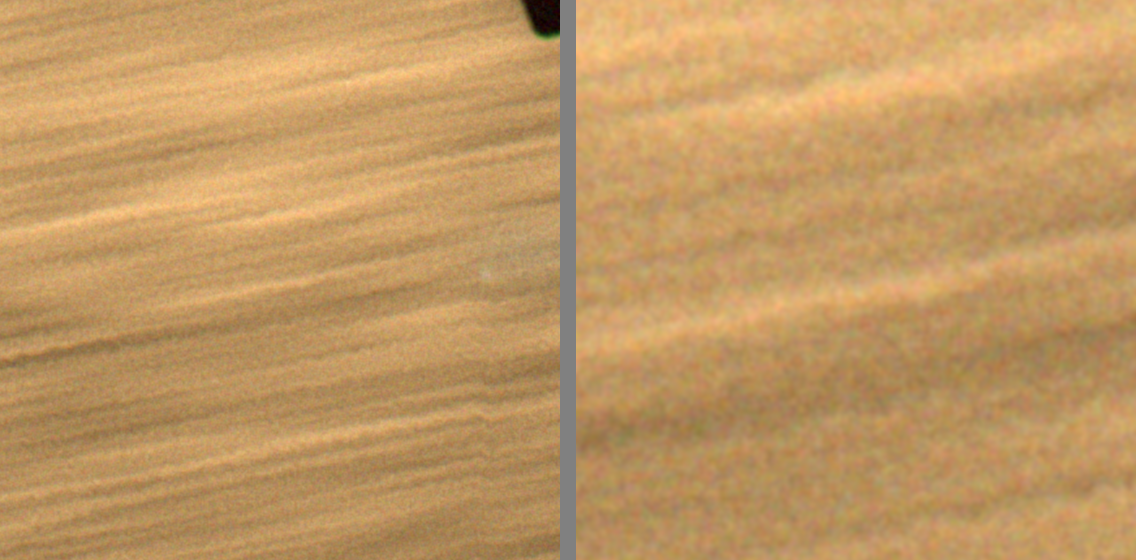
Left: the whole. Right: its middle third, enlarged.
Write a three.js fragment shader that draws this texture.

```glsl
// Draws a golden mown field seen from above, with soft slanted streaks, blotchy colour grain and a dark corner.
varying vec2 vUv;

vec2 hashGradient(vec2 cell) {
  vec3 q = fract(vec3(cell.xyx) * vec3(0.1031, 0.1030, 0.0973));
  q += dot(q, q.yzx + 33.33);
  float angle = 6.2832 * fract((q.x + q.y) * q.z);
  return vec2(cos(angle), sin(angle));
}

// Gradient noise, roughly -0.7 to 0.7
float gradientNoise(vec2 p) {
  vec2 i = floor(p);
  vec2 f = p - i;
  vec2 w = f * f * f * (f * (f * 6.0 - 15.0) + 10.0);
  float a = dot(hashGradient(i), f);
  float b = dot(hashGradient(i + vec2(1.0, 0.0)), f - vec2(1.0, 0.0));
  float c = dot(hashGradient(i + vec2(0.0, 1.0)), f - vec2(0.0, 1.0));
  float d = dot(hashGradient(i + vec2(1.0, 1.0)), f - vec2(1.0, 1.0));
  return mix(mix(a, b, w.x), mix(c, d, w.x), w.y);
}

float softSpot(vec2 p, vec2 centre, vec2 radius) {
  vec2 q = (p - centre) / radius;
  return exp(-dot(q, q));
}

// Streak brightness: 0 is a dark furrow, 1 is bright straw
float fieldTone(vec2 p) {
  float across = p.y - 0.19 * p.x + 0.004 * gradientNoise(p * 3.0 + 7.0);

  // Ragged streak edges
  across += 0.007 * gradientNoise(p * vec2(38.0, 55.0) + 23.0);

  // Streaks slip a little past the seam at the right
  float seam = smoothstep(0.85, 0.88, p.x) * (1.0 - smoothstep(0.47, 0.54, p.y));
  across += 0.012 * seam;

  float streaks = 0.0;
  float frequency = 14.0;
  float strength = 0.44;
  for (int i = 0; i < 4; i++) {
    float layer = float(i);
    vec2 q = vec2(p.x * (0.9 + 0.8 * layer) + 17.0 * layer, across * frequency + 9.3);
    streaks += strength * gradientNoise(q);
    frequency *= 1.65;
    strength *= 0.88;
  }

  // Bright upper half, darker lower half, and a glow in the middle
  float light = mix(0.28, 0.59, smoothstep(0.38, 0.56, across));
  light += 0.36 * softSpot(p, vec2(0.54, 0.63), vec2(0.28, 0.06));
  light += 0.20 * softSpot(p, vec2(0.30, 0.83), vec2(0.30, 0.07));
  light += 0.22 * softSpot(p, vec2(0.78, 0.45), vec2(0.14, 0.06));
  light -= 0.16 * softSpot(p, vec2(0.10, 0.42), vec2(0.3, 0.1));
  light -= 0.14 * softSpot(p, vec2(0.98, 0.80), vec2(0.16, 0.14));
  light += 0.12 * gradientNoise(p * 4.0 + 3.0);

  // Long straight furrows with pale upper rims
  float reach = 1.0 - smoothstep(0.70, 0.86, p.x);
  float furrow = exp(-pow((across - 0.346) / 0.010, 2.0));
  float rim = exp(-pow((across - 0.366) / 0.010, 2.0));
  float lowFurrow = exp(-pow((across - 0.132) / 0.012, 2.0));
  float lowRim = exp(-pow((across - 0.106) / 0.009, 2.0));
  return light + streaks + reach * (0.18 * rim - 0.26 * furrow) + 0.20 * lowRim - 0.13 * lowFurrow;
}

// Signed distance to the rounded dark shape at the upper right
float cornerDistance(vec2 p) {
  float left = 0.931 + 0.38 * (1.0 - p.y) - p.x;
  float bottom = 0.928 + 0.25 * (p.x - 0.963) - p.y;
  vec2 q = vec2(left, bottom) + 0.025;
  return length(max(q, 0.0)) + min(max(q.x, q.y), 0.0) - 0.025;
}

// Blotchy grain: coarse, middle and fine flecks
float grain(vec2 p, float seed) {
  vec2 q = mat2(0.8, 0.6, -0.6, 0.8) * p;
  return 0.6 * gradientNoise(p * 62.0 + seed)
       + gradientNoise(q * 118.0 + seed + 29.0)
       + 0.75 * gradientNoise(p * 215.0 + seed + 41.0);
}

void main() {
  vec2 p = vUv;

  // Slight colour fringing between the channels
  vec2 fringe = vec2(0.0, 0.002);
  vec3 tone = vec3(fieldTone(p + fringe), fieldTone(p), fieldTone(p - fringe));
  vec3 furrowColor = vec3(0.620, 0.485, 0.305);
  vec3 strawColor = vec3(0.930, 0.735, 0.490);
  vec3 color = mix(furrowColor, strawColor, clamp(tone, -0.15, 1.15));

  // Greyish worn patch and pale fleck near the seam
  float wear = softSpot(p, vec2(0.94, 0.55), vec2(0.10, 0.06));
  color = mix(color, vec3(0.69, 0.61, 0.46), 0.5 * wear);
  float fleck = softSpot(p, vec2(0.87, 0.512), vec2(0.012, 0.014));
  color = mix(color, vec3(0.80, 0.74, 0.60), 0.5 * fleck);

  // Grain in brightness and in colour
  vec3 speckle = vec3(grain(p, 11.0), grain(p, 83.0), grain(p, 157.0));
  color += vec3(0.060, 0.055, 0.065) * speckle + 0.03 * grain(p, 211.0);

  // Dark corner with a soft shade and a faint green fringe
  color *= 1.0 - 0.16 * exp(-max(cornerDistance(p), 0.0) / 0.025);
  vec3 edge = vec3(cornerDistance(p + vec2(-0.001, 0.001)),
                   cornerDistance(p - vec2(0.0, 0.004)),
                   cornerDistance(p));
  vec3 cover = 1.0 - smoothstep(-0.010, 0.010, edge);
  vec3 darkColor = vec3(0.095, 0.035, 0.025) + 0.07 * speckle;
  color = mix(color, darkColor, cover);

  gl_FragColor = vec4(clamp(color, 0.0, 1.0), 1.0);
}
```
